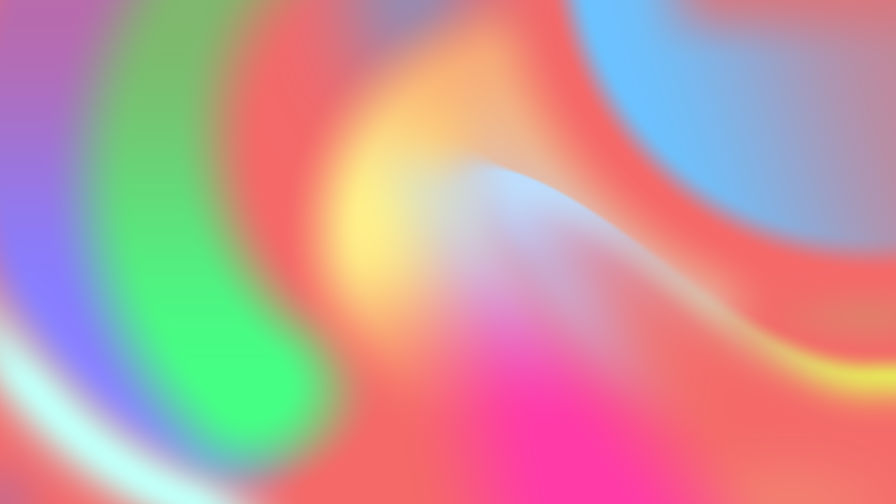
Reproduce this background procedurally as a Shadertoy shader.

```glsl
// Soft colour field: curved bands, a warm dome, a magenta fan and a blue disc
// melt into a coral ground. Each layer is a distance or a curve with a wide
// smooth edge, painted back to front in units of the canvas height.

#define CORAL   vec3(0.96, 0.41, 0.41)
#define VIOLET  vec3(0.53, 0.49, 1.00)
#define GREEN   vec3(0.27, 1.00, 0.52)
#define PALE    vec3(0.76, 1.00, 0.97)
#define YELLOW  vec3(1.00, 0.94, 0.54)
#define ORANGE  vec3(0.97, 0.63, 0.44)
#define ICE     vec3(0.74, 0.87, 1.00)
#define MAGENTA vec3(1.00, 0.23, 0.66)
#define BLUE    vec3(0.42, 0.76, 1.00)
#define DUSK    vec3(0.76, 0.53, 0.60)
#define BAND_SOFT 0.09

// Smooth fall from 1 to 0 as x goes from a to b (a < b)
float fall(float a, float b, float x) {
    return 1.0 - smoothstep(a, b, x);
}

float bell(float x, float width) {
    return exp(-x * x / (width * width));
}

float glow(vec2 p, vec2 centre, vec2 size) {
    vec2 d = (p - centre) / size;
    return exp(-dot(d, d));
}

// Violet, pale and green bands sweeping around the left side
vec3 leftBands(vec3 col, vec2 p) {
    float greenR = length(p - vec2(0.914, 0.653));
    float paleR = length(p - vec2(0.678, 0.745));
    float along = dot(p - vec2(0.498, 0.201), vec2(0.736, -0.679));
    float side = fall(0.75, 0.95, p.x);

    vec3 violet = mix(vec3(0.72, 0.42, 0.68), VIOLET, fall(0.4, 1.0, p.y));
    float violetMask = fall(0.68, 0.83, paleR) * smoothstep(0.55, 0.7, greenR);
    col = mix(col, violet, violetMask * fall(0.0, 0.2, along) * side);

    float paleMask = bell(paleR - 0.80, 0.068) * fall(0.22, 0.55, p.y);
    col = mix(col, PALE, paleMask * fall(0.38, 0.62, p.x));

    // Green band closed by a round cap
    vec3 green = mix(vec3(0.5, 0.72, 0.43), GREEN, fall(0.22, 1.0, p.y));
    float inner = mix(0.40, 0.52, p.y);
    float middle = 0.5 * (inner + 0.741);
    float fromSpine = length(vec2(max(along + 0.03, 0.0), greenR - middle));
    float halfWidth = 0.741 - middle;
    float greenMask = fall(halfWidth - BAND_SOFT, halfWidth + BAND_SOFT, fromSpine);
    return mix(col, green, greenMask * side);
}

// Yellow to orange dome, turning beige where it meets the crest
vec3 warmDome(vec3 col, vec2 p, float below, float discR) {
    vec3 warm = mix(ORANGE, YELLOW, glow(p, vec2(0.735, 0.572), vec2(0.26)));
    float beige = exp(-abs(below) / 0.1) * smoothstep(0.85, 1.0, p.x);
    warm = mix(warm, vec3(0.88, 0.74, 0.68), beige);
    float mask = fall(0.35, 0.51, length(p - vec2(1.065, 0.537)));
    mask *= smoothstep(0.08, 0.5, p.y) * smoothstep(0.68, 0.83, discR);
    mask *= mix(1.0, fall(0.0, 0.08, below), smoothstep(0.92, 1.08, p.x));
    return mix(col, warm, mask);
}

// Ice to magenta fan under the crest, with a lilac ridge and a long streak
vec3 fanAndStreak(vec3 col, vec2 p, float below) {
    float ridge = p.x - (1.02 + 0.72 * (0.56 - p.y));
    float soft = mix(0.01, 0.05, smoothstep(1.1, 1.7, p.x));
    float start = fall(0.85, 1.02, p.x);
    float under = smoothstep(-soft - 0.08 * start, 0.2 * soft + 0.06 * start, below);

    vec3 fan = mix(ICE, MAGENTA, fall(0.15, 0.62, p.y));
    float leftEdge = p.x - 0.2 * (0.6 - p.y);
    float fanMask = smoothstep(0.70, 0.99, leftEdge) * fall(-0.2, 0.12, ridge);
    col = mix(col, fan, fanMask * under);

    vec3 lilac = mix(ICE, vec3(0.78, 0.69, 0.84), fall(0.45, 0.64, p.y));
    vec3 veil = mix(lilac, vec3(0.9, 0.91, 0.35), smoothstep(1.15, 1.75, p.x));
    float width = mix(0.13, 0.055, smoothstep(1.1, 1.6, p.x));
    float streak = bell(below, width) * (1.0 - 0.5 * bell(p.x - 1.38, 0.22));
    float ridgeWidth = ridge > 0.0 ? 0.11 : 0.08;
    float ridgeMask = 0.9 * bell(ridge, ridgeWidth) * smoothstep(0.1, 0.55, p.y);
    float veilMask = 1.0 - (1.0 - streak) * (1.0 - ridgeMask);
    return mix(col, veil, veilMask * smoothstep(0.85, 1.04, p.x) * under);
}

// Blue disc at the upper right, fading to dusk and to coral at the top
vec3 blueDisc(vec3 col, vec2 p, float discR) {
    vec3 disc = mix(BLUE, DUSK, smoothstep(1.5, 2.15, p.x + 0.35 * p.y));
    float top = smoothstep(0.87, 1.03, p.y) * smoothstep(1.25, 1.45, p.x);
    disc = mix(disc, vec3(0.86, 0.46, 0.48), 0.9 * top);
    return mix(col, disc, fall(0.60, 0.675, discR));
}

void mainImage(out vec4 fragColor, in vec2 fragCoord) {
    vec2 p = fragCoord / iResolution.y;
    p.x *= 1.7778 * iResolution.y / iResolution.x;

    float crest = 0.671 - 0.412 * smoothstep(0.926, 1.725, p.x);
    float below = crest - p.y;
    float discR = length(p - vec2(1.752, 1.132));

    // Ground with faint tints
    vec3 col = CORAL;
    col = mix(col, vec3(0.58, 0.55, 0.70), 0.95 * glow(p, vec2(0.81, 1.02), vec2(0.15, 0.2)));
    col = mix(col, vec3(0.85, 0.54, 0.42), 0.6 * glow(p, vec2(1.72, 0.37), vec2(0.15, 0.05)));
    col = mix(col, vec3(0.95, 0.53, 0.45), 0.7 * glow(p, vec2(1.57, 0.0), vec2(0.2, 0.1)));
    col = mix(col, vec3(0.72, 0.42, 0.6), 0.6 * glow(p, vec2(0.0), vec2(0.08)));

    col = leftBands(col, p);
    col = warmDome(col, p, below, discR);
    col = fanAndStreak(col, p, below);
    col = blueDisc(col, p, discR);
    fragColor = vec4(col, 1.0);
}
```
